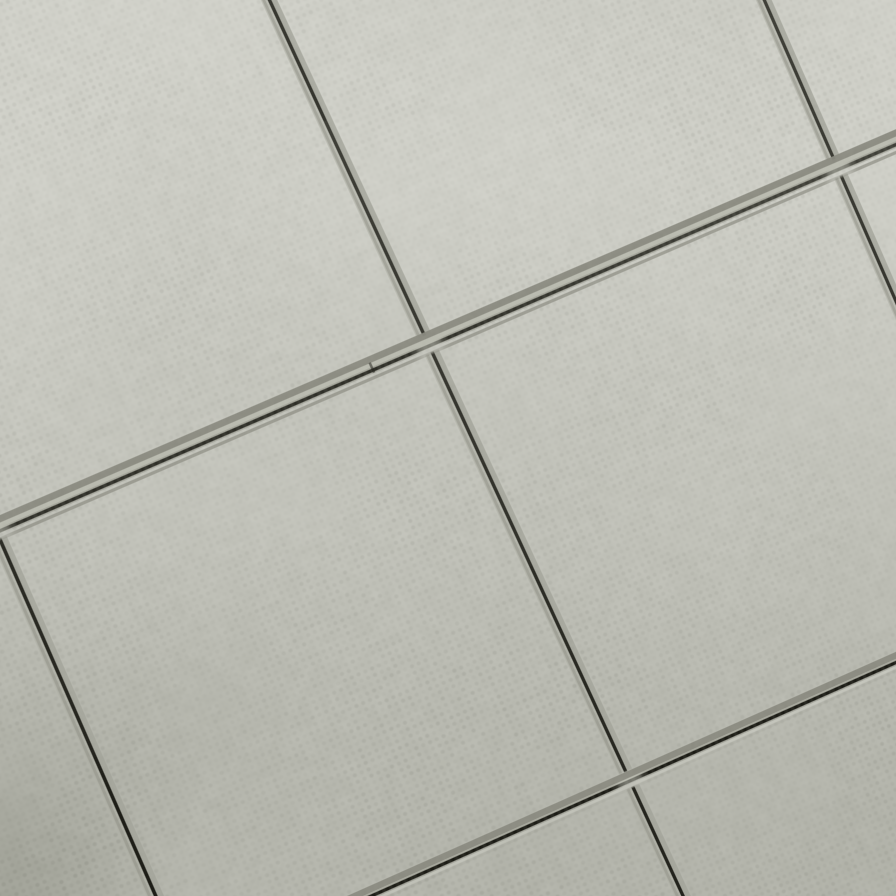
Reproduce this pattern procedurally as a WebGL 1 fragment shader.

```glsl
precision highp float;
// Suspended ceiling: pale perforated panels in a tilted grid of metal rails.
// A rotated, gently warped frame gives signed distances to the nearest rails;
// each rail is a stack of soft bands, over panels with noise and pin holes.
uniform vec2 u_resolution;

const vec2 CROSSING = vec2(0.479, 0.614);    // main rail junction
const float TILT = 0.412;                    // grid angle in radians
const vec2 PITCH = vec2(0.511, 0.547);       // panel size
const vec2 PERSPECTIVE = vec2(-0.054, 0.042);
const float LINE_HALF = 0.0019;              // dark gap half width
const float BLUR = 0.0009;                   // softness of rail edges
const float RAIL_GAP = 0.0122;               // dark gap to upper shadow
const float HOLE_PITCH = 0.0080;
const float HOLE_DEPTH = 0.050;
const float SPLICE_X = -0.068;               // joint in the main rail
const vec3 PANEL_LOW = vec3(0.655, 0.660, 0.620);
const vec3 PANEL_HIGH = vec3(0.822, 0.824, 0.794);
const vec3 RAIL_LIGHT = vec3(0.725, 0.730, 0.685);
const vec3 SHADOW = vec3(0.545, 0.545, 0.505);
const vec3 DARK = vec3(0.105, 0.105, 0.080);

float hash(vec2 p) {
  vec3 h = fract(vec3(p.xyx) * 0.1031);
  h += dot(h, h.yzx + 33.33);
  return fract((h.x + h.y) * h.z);
}

float noise(vec2 p) {
  vec2 i = floor(p);
  vec2 f = fract(p);
  f = f * f * (3.0 - 2.0 * f);
  return mix(mix(hash(i), hash(i + vec2(1.0, 0.0)), f.x),
             mix(hash(i + vec2(0.0, 1.0)), hash(i + 1.0), f.x), f.y);
}

// Soft stripe of a given half width around a centre.
float band(float d, float centre, float halfWidth, float soft) {
  return 1.0 - smoothstep(halfWidth - soft, halfWidth + soft, abs(d - centre));
}

// Rotated grid frame with slight fanning and foreshortening.
vec2 gridFrame(vec2 uv) {
  vec2 d = uv - CROSSING;
  float c = cos(TILT);
  float s = sin(TILT);
  vec2 q = vec2(c * d.x + s * d.y, c * d.y - s * d.x);
  vec2 w = q;
  w.x += 0.021 * q.y * max(0.0, 1.0 - 2.0 * abs(q.x));
  w.y += q.x * (0.005 + 0.022 * q.y);
  return w / (1.0 + PERSPECTIVE * w);
}

vec3 panel(vec2 uv, vec2 g) {
  float light = 0.28 + 0.68 * smoothstep(-0.05, 1.0, uv.y);
  light += 0.10 * (0.5 - uv.x) * uv.y;
  light -= 0.32 * (1.0 - smoothstep(0.0, 0.24, length(uv * vec2(1.0, 0.6))));
  light += 0.14 * (noise(uv * 5.0) - 0.5) + 0.10 * (noise(g * 90.0) - 0.5);
  vec3 col = mix(PANEL_LOW, PANEL_HIGH, light);
  // Small pin holes in a square lattice; contrast drifts in patches.
  vec2 h = g / HOLE_PITCH;
  float hole = 1.0 - smoothstep(0.10, 0.45, length(fract(h) - 0.5));
  float patchy = 0.30 + 0.70 * noise(uv * 9.0 + 4.0);
  float depth = mix(0.35, 1.0, hash(floor(h))) * patchy;
  return col - HOLE_DEPTH * hole * depth;
}

// Cross tee: dark gap between a grey left lip and a duller right flange.
vec3 crossTee(vec3 col, float d, float ink, float soft, float show) {
  col = mix(col, RAIL_LIGHT * 0.93, 0.6 * show * band(d, -0.0030, 0.0060, soft));
  col = mix(col, SHADOW, 0.45 * show * band(d, -0.0060, 0.0016, soft));
  col = mix(col, RAIL_LIGHT * 0.88, 0.8 * show * band(d, 0.0046, 0.0034, soft));
  return mix(col, DARK, ink * show * band(d, 0.0, LINE_HALF, soft));
}

// Main rail: upper shadow, pale face, dark gap, then a grey lower edge.
vec3 mainRail(vec3 col, vec2 d, float lower, float ink, float soft) {
  float gap = RAIL_GAP - 0.0045 * lower;
  float away = smoothstep(0.006, 0.024, abs(d.x));
  col = mix(col, RAIL_LIGHT, 0.9 * band(d.y, 0.4 * gap, 0.6 * gap, soft));
  col = mix(col, SHADOW, 0.95 * band(d.y, gap, 0.0038, soft));
  float edge = mix(0.70, 0.12, lower) * mix(0.5, 1.0, away);
  col = mix(col, SHADOW, edge * band(d.y, -0.0082, 0.0018, soft));
  col += 0.045 * lower * band(d.y, -0.0050, 0.0020, soft);
  // Grey halo hugging the dark gap.
  col = mix(col, SHADOW, 0.45 * away * band(d.y, 0.0, 0.0036, soft));
  float ripple = 0.95 + 0.05 * cos(d.x * 780.0);
  float strength = ink * ripple * mix(0.45, 1.0, away);
  return mix(col, DARK, strength * band(d.y, 0.0, LINE_HALF, soft));
}

void main() {
  float size = min(u_resolution.x, u_resolution.y);
  vec2 uv = gl_FragCoord.xy / size;
  float soft = max(0.8 / size, BLUR);
  vec2 g = gridFrame(uv);
  vec2 id = floor(g / PITCH + 0.5);
  vec2 d = g - id * PITCH;
  float lower = clamp(-id.y, 0.0, 1.0);

  vec3 col = panel(uv, g);

  // Tees stop where they pass beneath a main rail.
  float covered = band(d.y, 0.002, 0.010, 2.0 * soft);
  float teeInk = mix(1.0, 0.82, uv.y) - 0.10 * hash(id + 7.0);
  col = crossTee(col, d.x, teeInk, soft, 1.0 - covered);

  float railInk = mix(0.86, 1.0, lower) - 0.12 * smoothstep(-0.1, 0.5, g.x) * (1.0 - lower);
  col = mainRail(col, d, lower, railInk, soft);

  // Small splice on the main rail left of the junction.
  float splice = band(g.x, SPLICE_X, 0.0014, soft) * band(g.y, 0.003, 0.006, soft);
  col = mix(col, DARK, 0.50 * splice);

  col += 0.012 * (noise(uv * 260.0) - 0.5);
  gl_FragColor = vec4(clamp(col, 0.0, 1.0), 1.0);
}
```
